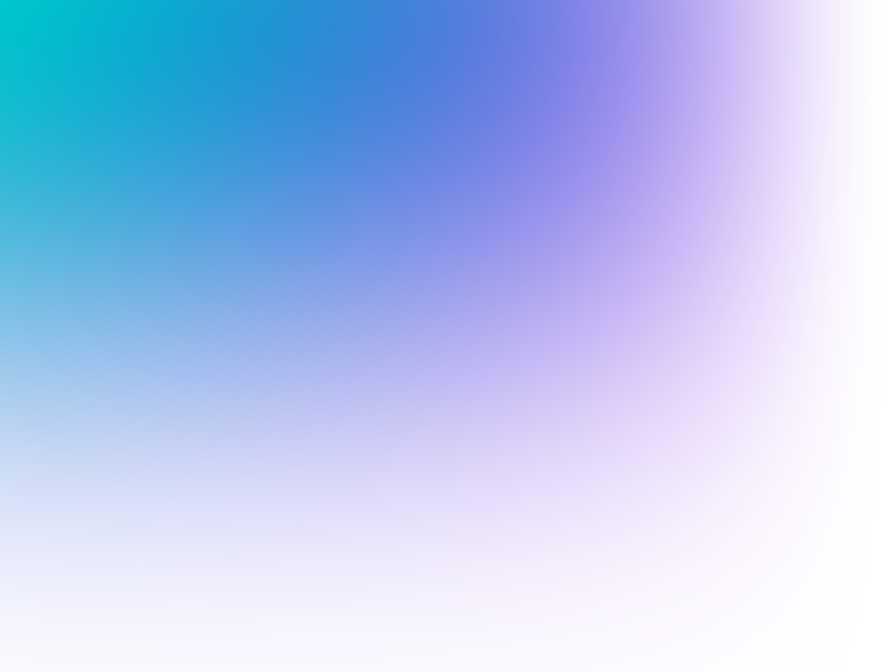
A Shadertoy shader for this background:

```glsl
// A soft wash of teal, blue and violet that spreads from the top left into white.
// White paper is tinted by subtracting ink: its strength is the product of two
// smooth falloffs, and its green absorption grows with distance to turn it violet.

const vec3 PAPER = vec3(1.0);

// Falloff bend: linear weight, quartic weight
const vec2 FADE_ACROSS = vec2(0.70, 0.30);
const vec2 FADE_DOWN = vec2(1.08, -0.17);

// Light absorbed by the ink, relative to red
const float GREEN_START = 0.22;
const vec2 GREEN_ACROSS = vec2(0.50, 1.00); // linear, quadratic growth
const vec2 GREEN_DOWN = vec2(0.30, 0.55);
const float BLUE_ABSORB = 0.195;

// Smooth fade from one to zero, reshaped by a linear plus quartic curve
float falloff(float d, vec2 bend) {
    float squared = d * d;
    return 1.0 - smoothstep(0.0, 1.0, dot(bend, vec2(d, squared * squared)));
}

// Linear plus quadratic growth
float growth(float d, vec2 rate) {
    return dot(rate, vec2(d, d * d));
}

void mainImage(out vec4 fragColor, in vec2 fragCoord) {
    // Distances from the top left corner, in canvas units
    vec2 uv = fragCoord / iResolution.xy;
    float across = uv.x;
    float down = 1.0 - uv.y;

    // Ink strength
    float ink = falloff(across, FADE_ACROSS) * falloff(down, FADE_DOWN);

    // Hue drift from teal through blue to violet
    float green = GREEN_START + growth(across, GREEN_ACROSS) + growth(down, GREEN_DOWN);
    vec3 absorption = vec3(1.0, green, BLUE_ABSORB);

    vec3 color = PAPER - ink * absorption;
    fragColor = vec4(clamp(color, 0.0, 1.0), 1.0);
}
```
